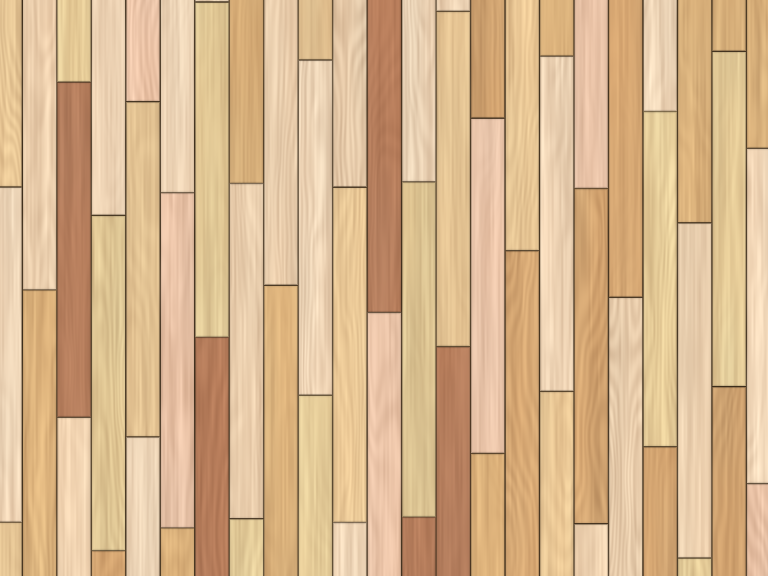
This texture is drawn by a Shadertoy shader. Its source:

```glsl
const float BOARD_WIDTH = 0.05986;
const float BOARD_LENGTH = 0.582;
const float FIRST_SEAM = 0.0387;
const float SEAM_HALF_WIDTH = 0.0012;
const vec3 SEAM_COLOR = vec3(0.23, 0.17, 0.10);
const vec3 GRAIN_TINT = vec3(0.45, 0.75, 1.0);

// Wood tones from pale to dark
const vec3 WOOD[8] = vec3[8](
    vec3(0.94, 0.84, 0.72), vec3(0.92, 0.81, 0.68),
    vec3(0.92, 0.77, 0.66), vec3(0.89, 0.79, 0.59),
    vec3(0.89, 0.76, 0.57), vec3(0.85, 0.69, 0.48),
    vec3(0.82, 0.64, 0.44), vec3(0.71, 0.49, 0.36));

float hash(vec2 p) {
    vec3 q = fract(vec3(p.xyx) * 0.1031);
    q += dot(q, q.yzx + 33.33);
    return fract((q.x + q.y) * q.z);
}

float noise(vec2 p) {
    vec2 cell = floor(p);
    vec2 f = fract(p);
    f = f * f * (3.0 - 2.0 * f);
    float low = mix(hash(cell), hash(cell + vec2(1, 0)), f.x);
    float high = mix(hash(cell + vec2(0, 1)), hash(cell + vec2(1, 1)), f.x);
    return mix(low, high, f.y);
}

// Spread tones evenly over the floor, with jitter against visible order
vec3 boardColor(vec2 board) {
    float pick = fract(board.x * 0.618 + board.y * 0.414 + 0.3 * hash(board + 17.0));
    vec3 color = WOOD[int(pick * 7.999)];
    return color * (0.98 + 0.04 * hash(board + 41.0));
}

// Fine fibres, broad streaks and curved growth rings, centred on zero
float woodGrain(vec2 p, float figure) {
    float fibres = noise(p * vec2(300.0, 9.0)) - 0.5;
    float streaks = noise(p * vec2(95.0, 2.5)) - 0.5;
    float field = noise(p * vec2(20.0, 3.0)) + 0.12 * noise(p * vec2(60.0, 14.0));
    float rings = sin(6.2832 * (field * 7.0 + p.x * 45.0));
    return 0.07 * fibres + 0.08 * streaks + 0.028 * figure * rings;
}

// Coverage of a thin line, softened over one pixel
float lineMask(float dist, float halfWidth, float pixel) {
    return clamp((halfWidth - dist) / pixel + 0.5, 0.0, 1.0);
}

float edgeDistance(float t, float size) {
    return min(fract(t), 1.0 - fract(t)) * size;
}

void mainImage(out vec4 fragColor, in vec2 fragCoord) {
    float pixel = 1.0 / iResolution.y;
    vec2 p = fragCoord * pixel;

    // Staggered columns of equal boards
    float across = (p.x - FIRST_SEAM) / BOARD_WIDTH + 1.0;
    across += 0.0211 / BOARD_WIDTH + FIRST_SEAM / BOARD_WIDTH;
    float column = floor(across);
    float stagger = column * 0.41 + 0.3 * hash(vec2(column, 5.0));
    float down = (1.0 - p.y) / BOARD_LENGTH - stagger + 20.0;
    vec2 board = vec2(column, floor(down));

    // Wood surface
    vec2 local = vec2(fract(across) * BOARD_WIDTH, fract(down) * BOARD_LENGTH);
    vec2 shift = vec2(hash(board + 3.0), hash(board + 9.0)) * 7.0;
    float figure = mix(0.15, 1.0, hash(board + 23.0));
    vec3 color = boardColor(board);
    color *= 1.0 + woodGrain(local + shift, figure) * (0.7 + GRAIN_TINT);
    color += vec3(0.02, 0.0, -0.01) * (noise((local + shift) * vec2(30.0, 5.0)) - 0.5);

    // Worn edges and seams of uneven strength
    float side = edgeDistance(across, BOARD_WIDTH);
    float end = edgeDistance(down, BOARD_LENGTH);
    color *= 1.0 - 0.10 * (1.0 - smoothstep(0.0, 0.005, min(side, end)));
    float sideWear = mix(0.75, 1.0, hash(vec2(round(across), 61.0)));
    float endWear = mix(0.45, 1.0, hash(vec2(column, round(down)) + 73.0));
    sideWear *= 0.85 + 0.15 * noise(vec2(round(across) * 7.0, p.y * 12.0));
    float seam = max(lineMask(side, SEAM_HALF_WIDTH, pixel) * sideWear,
                     lineMask(end, SEAM_HALF_WIDTH, pixel) * endWear);
    fragColor = vec4(mix(color, SEAM_COLOR, seam), 1.0);
}
```
